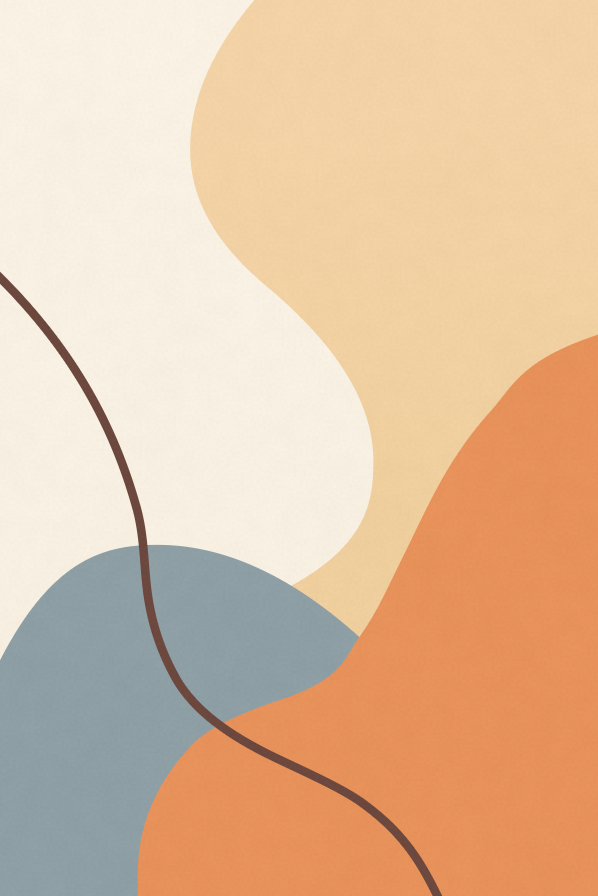
A Shadertoy shader for this background:

```glsl
// Layered paper shapes in cream, sand, slate and terracotta, crossed by a brown ribbon.

// Cubic through two knots (position, value, slope), straight beyond them.
// Returns the value and the slope.
vec2 hermite(float t, vec3 a, vec3 b) {
    float w = b.x - a.x, rise = b.y - a.y;
    float u = clamp((t - a.x) / w, 0.0, 1.0);
    float c1 = a.z * w;
    float c2 = 3.0 * rise - (2.0 * a.z + b.z) * w;
    float c3 = (a.z + b.z) * w - 2.0 * rise;
    float slope = (c1 + u * (2.0 * c2 + 3.0 * u * c3)) / w;
    float value = a.y + u * (c1 + u * (c2 + u * c3));
    return vec2(value + slope * (t - a.x - u * w), slope);
}

// Smooth chain of seven knots, ordered by position
vec2 chain(float t, vec3 k[7]) {
    vec2 c = hermite(t, k[0], k[1]);
    for (int i = 1; i < 6; i++)
        if (t > k[i].x) c = hermite(t, k[i], k[i + 1]);
    return c;
}

// Signed distance from coordinate v to a curve, corrected for its slope
float distanceTo(float v, vec2 curve) {
    return (v - curve.x) / sqrt(1.0 + curve.y * curve.y);
}

// Antialiased coverage, full where d is positive
float cover(float d) {
    return clamp(0.5 + d * iResolution.y, 0.0, 1.0);
}

vec2 gradientAt(vec2 cell) {
    vec3 h = fract(cell.xyx * vec3(0.1031, 0.1030, 0.0973));
    h += dot(h, h.yzx + 33.33);
    float angle = 6.2832 * fract((h.x + h.y) * h.z);
    return vec2(cos(angle), sin(angle));
}

float gradientNoise(vec2 p) {
    vec2 i = floor(p), f = p - i, e = vec2(0.0, 1.0);
    vec2 s = f * f * f * (f * (f * 6.0 - 15.0) + 10.0);
    float low = mix(dot(gradientAt(i), f), dot(gradientAt(i + e.yx), f - e.yx), s.x);
    float high = mix(dot(gradientAt(i + e), f - e), dot(gradientAt(i + 1.0), f - 1.0), s.x);
    return mix(low, high, s.y);
}

void mainImage(out vec4 fragColor, in vec2 fragCoord) {
    vec2 p = fragCoord / iResolution.y;

    // Cream ground, slightly lighter at the top
    vec3 color = mix(vec3(0.965, 0.932, 0.875), vec3(0.975, 0.945, 0.892), p.y);

    // Sand field: wavy left edge
    vec2 sandEdge = chain(p.y, vec3[7](
        vec3(0.0, 0.1, 0.0), vec3(0.22, 0.18, 0.5), vec3(0.3464, 0.3255, 1.8),
        vec3(0.4857, 0.4167, 0.0), vec3(0.681, 0.2969, -1.2),
        vec3(0.8333, 0.2122, 0.0), vec3(1.0, 0.2839, 0.85)));
    vec3 sand = mix(vec3(0.938, 0.808, 0.618), vec3(0.95, 0.825, 0.65), smoothstep(0.4, 0.9, p.y));
    color = mix(color, sand, cover(distanceTo(p.x, sandEdge)));

    // Slate hill: rounded top
    vec3 crest = vec3(0.1758, 0.3919, 0.0);
    vec2 hillEdge = p.x < crest.x ? hermite(p.x, vec3(0.0, 0.263, 1.95), crest)
                                  : hermite(p.x, crest, vec3(0.401, 0.2891, -0.9));
    color = mix(color, vec3(0.555, 0.62, 0.645), cover(-distanceTo(p.y, hillEdge)));

    // Terracotta slope rising to the right
    vec2 clayEdge = chain(p.y, vec3[7](
        vec3(0.0208, 0.1536, 0.0), vec3(0.1693, 0.2148, 0.95), vec3(0.2188, 0.3125, 3.0),
        vec3(0.2891, 0.401, 0.72), vec3(0.375, 0.4479, 0.5),
        vec3(0.5404, 0.5469, 0.9), vec3(0.6263, 0.6667, 3.0)));
    color = mix(color, vec3(0.908, 0.57, 0.355), cover(distanceTo(p.x, clayEdge)));

    // Brown ribbon of even width
    vec2 ribbon = chain(p.y, vec3[7](
        vec3(0.0, 0.4883, -0.5), vec3(0.1042, 0.4036, -1.4), vec3(0.1563, 0.3034, -2.05),
        vec3(0.2448, 0.1953, -0.55), vec3(0.3424, 0.1641, -0.12),
        vec3(0.4336, 0.1523, -0.28), vec3(0.6901, 0.0, -1.0)));
    color = mix(color, vec3(0.425, 0.28, 0.24), cover(0.0048 - abs(distanceTo(p.x, ribbon))));

    // Paper: fine grain over faint mottling
    color += 0.014 * gradientNoise(p * 290.0) + 0.008 * gradientNoise(p * 45.0)
           + 0.006 * gradientNoise(p * 9.0);

    fragColor = vec4(color, 1.0);
}
```
